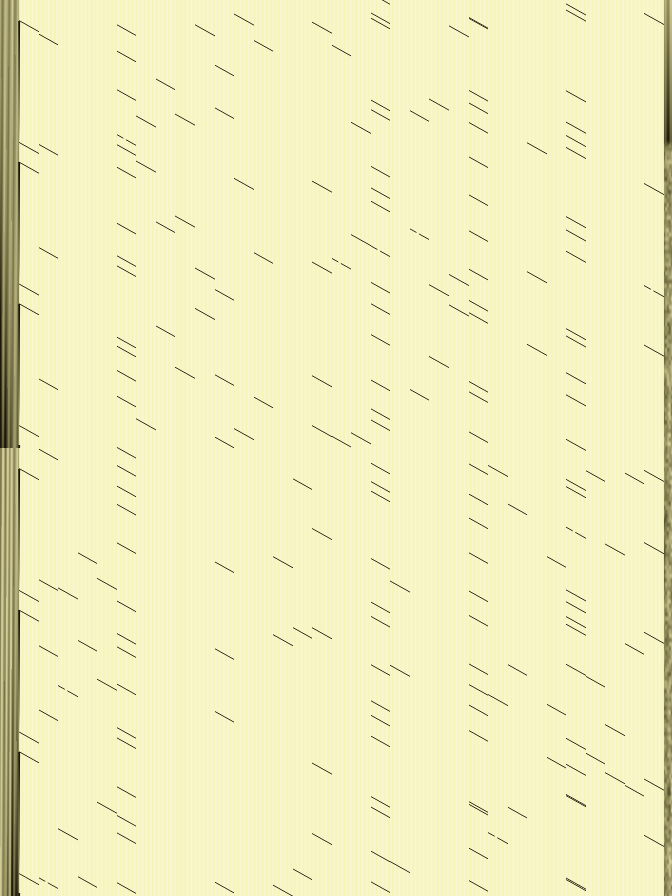
This pattern is drawn by a Shadertoy shader. Its source:

```glsl
// Slanted thin dashes in columns on finely striped pale yellow, with olive side borders.

const float TAU = 6.2831853;
const float LEFT = 0.0285;      // inner end of the left border
const float RIGHT = 0.988;      // inner end of the right border
const float COLUMNS = 33.0;
const float DROP = 0.0122;      // fall of a dash across its column
const float HALF_INK = 0.0005;  // half the height of a dash

const vec3 CREAM = vec3(0.975, 0.963, 0.82);
const vec3 YELLOW = vec3(0.967, 0.957, 0.725);
const vec3 INK = vec3(0.11, 0.09, 0.03);
const vec3 OLIVE = vec3(0.52, 0.50, 0.32);
const vec3 KHAKI = vec3(0.82, 0.80, 0.59);

float hash(vec2 p) {
    return fract(sin(dot(p, vec2(127.1, 311.7))) * 43758.5453);
}

float valueNoise(vec2 p) {
    vec2 cell = floor(p), f = fract(p);
    f = f * f * (3.0 - 2.0 * f);
    float low = mix(hash(cell), hash(cell + vec2(1, 0)), f.x);
    float high = mix(hash(cell + vec2(0, 1)), hash(cell + vec2(1, 1)), f.x);
    return mix(low, high, f.y);
}

// Share of a pixel that a line covers, also for lines thinner than a pixel
float coverage(float d, float halfWidth, float pixel) {
    float inside = (halfWidth - abs(d)) / pixel + 0.5;
    return clamp(inside, 0.0, min(1.0, 2.0 * halfWidth / pixel));
}

// Dark through olive to khaki
vec3 borderColour(float light) {
    vec3 low = mix(INK, OLIVE, clamp(light * 2.0, 0.0, 1.0));
    return mix(low, KHAKI, clamp(light * 2.0 - 1.0, 0.0, 1.0));
}

// Fine vertical stripes, each with a slightly different tint
vec3 paper(float x) {
    float stripe = x * COLUMNS * 5.0;
    float tint = 0.5 + 0.5 * cos(TAU * stripe);
    tint += 0.3 * (hash(vec2(floor(stripe), 3.0)) - 0.5);
    return mix(YELLOW, CREAM, tint);
}

// Two dashes per period, restarting at the middle of the canvas
float firstColumn(float level, float pixel) {
    float t = mod(level, 0.5) - 0.023;
    float local = mod(t + 0.01, 0.158) - 0.01;
    float ink = max(coverage(local, HALF_INK, pixel), coverage(local - 0.136, HALF_INK, pixel));
    return ink * step(-0.01, t) * step(t, 0.464);
}

// One jittered dash per row of a column, a few of them broken
float dashRow(float column, float along, float level, float rows, float seed, float pixel) {
    float row = floor(level * rows);
    float centre = (row + mix(0.04, 0.96, hash(vec2(column, row + seed)))) / rows;
    float broken = step(0.94, hash(vec2(row + seed, column + 50.0)));
    float gap = broken * (1.0 - smoothstep(0.03, 0.1, abs(along - 0.4)));
    return (1.0 - gap) * coverage(level - centre, HALF_INK, pixel);
}

// Crowded, medium or half-empty columns
float scatteredDashes(float column, float along, float level, float pixel) {
    float ordinal = column < 17.0 ? column : column + 2.0;
    bool fifth = mod(ordinal, 5.0) < 0.5;
    bool crowded = fifth && (column > 17.0 || column == 5.0);
    bool medium = fifth || column == 1.0 || column > 31.5;
    if (crowded) {
        return max(dashRow(column, along, level, 15.0, 20.0, pixel),
                   dashRow(column, along, level, 13.0, 70.0, pixel));
    }
    if (medium) return dashRow(column, along, level, 9.0, 20.0, pixel);
    float upper = step(level, 0.5);
    float chosen = step(0.5, hash(vec2(column, 7.0)));
    return (1.0 - abs(upper - chosen)) * dashRow(column, along, level, 6.0, 20.0, pixel);
}

// Long, nearly vertical streaks that darken down each half
vec3 leftBorder(float across, float down) {
    float part = floor(down * 2.0);
    float v = fract(down * 2.0);
    float phase = across * (3.2 + part) + v * 0.55 + part * 0.3;
    float streak = 0.5 + 0.5 * cos(TAU * phase);
    float fine = hash(vec2(floor(across * 11.0 + v * 0.8), part));
    float side = mix(1.0 - across, across, part);
    return borderColour(0.38 + 0.45 * streak + 0.35 * fine - 0.75 * v * v * side);
}

// A smooth ramp at the top, then mottled grain
vec3 rightBorder(float across, float down) {
    float grain = valueNoise(vec2(across * 4.0, down * 210.0));
    float drift = valueNoise(vec2(across * 3.0, down * 24.0));
    float mottled = 0.28 + 0.5 * grain + 0.35 * drift;
    float ramp = 0.85 - down * 4.2 + 0.2 * sin(across * 9.0);
    float light = mix(ramp, mottled, smoothstep(0.155, 0.17, down));
    return borderColour(light * mix(0.75, 1.0, across));
}

void mainImage(out vec4 fragColor, in vec2 fragCoord) {
    vec2 uv = fragCoord / iResolution.xy;
    vec2 pixel = 1.0 / iResolution.xy;
    float down = 1.0 - uv.y;

    // Slanted dashes become level inside each sheared column
    float x = (uv.x - LEFT) / (RIGHT - LEFT) * COLUMNS;
    float column = floor(x), along = fract(x);
    float level = down - DROP * along;
    float ink = column < 0.5 ? firstColumn(level, pixel.y)
                             : scatteredDashes(column, along, level, pixel.y);
    vec3 colour = mix(paper(uv.x), INK, ink);

    // Borders, then tapered shadows along the left one
    float inLeft = clamp((LEFT - uv.x) / pixel.x + 0.5, 0.0, 1.0);
    float inRight = clamp((uv.x - RIGHT) / pixel.x + 0.5, 0.0, 1.0);
    colour = mix(colour, leftBorder(uv.x / LEFT, down), inLeft);
    colour = mix(colour, rightBorder((uv.x - RIGHT) / (1.0 - RIGHT), down), inRight);
    float taper = mod(mod(down, 0.5) - 0.023, 0.158) / 0.136;
    float shadow = coverage(uv.x - LEFT, 0.0014 * max(1.0 - taper, 0.0), pixel.x);
    fragColor = vec4(mix(colour, INK, shadow), 1.0);
}
```
